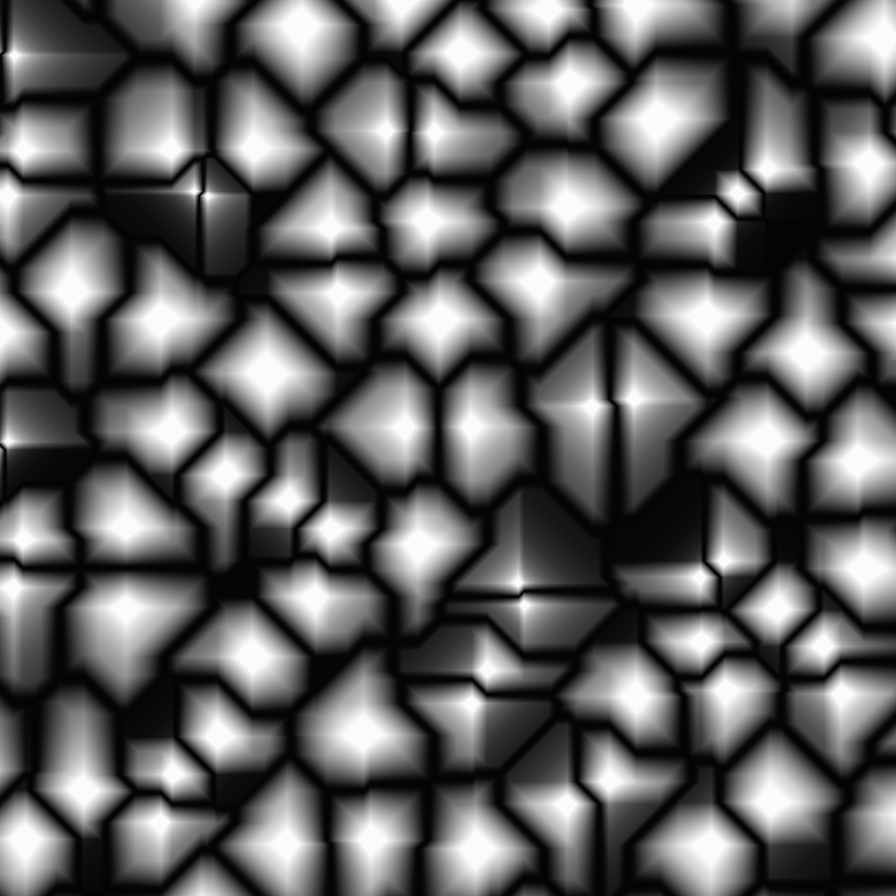
Write a three.js fragment shader that draws this pattern.

```glsl
// Angular grey pebbles on black: cellular noise under the Manhattan metric.
// The ratio of nearest to second nearest seed distance gives each cell a
// white peak, axis-aligned creases and dark diagonal or straight seams.
varying vec2 vUv;

// Two independent random values per grid square.
vec2 hash2(vec2 p) {
  vec3 q = fract(vec3(p.xyx) * vec3(0.1031, 0.1030, 0.0973));
  q += dot(q, q.yzx + 33.33);
  return fract((q.xx + q.yz) * q.zy);
}

float manhattan(vec2 v) {
  return abs(v.x) + abs(v.y);
}

// Distances to the nearest and second nearest seed.
vec2 nearestTwo(vec2 p) {
  vec2 square = floor(p);
  vec2 nearest = vec2(9.0);
  for (int j = -2; j <= 2; j++) {
    for (int i = -2; i <= 2; i++) {
      vec2 cell = square + vec2(float(i), float(j));
      float d = manhattan(cell + hash2(cell + 17.0) - p);
      nearest.y = min(nearest.y, max(nearest.x, d));
      nearest.x = min(nearest.x, d);
    }
  }
  return nearest;
}

void main() {
  vec2 nearest = nearestTwo(vUv * 8.7 + 3.0);

  // 1 at a seed, 0 on the seam between two cells.
  float height = 1.0 - nearest.x / max(nearest.y, 0.0001);

  // Raise the contrast, with a soft toe so the seams fade into black.
  float ramp = 1.33 * height - 0.12;
  float shade = 0.5 * (ramp + sqrt(ramp * ramp + 0.004));

  vec3 seamColor = vec3(0.012, 0.006, 0.006);
  vec3 peakColor = vec3(0.985);
  gl_FragColor = vec4(mix(seamColor, peakColor, min(shade, 1.0)), 1.0);
}
```
